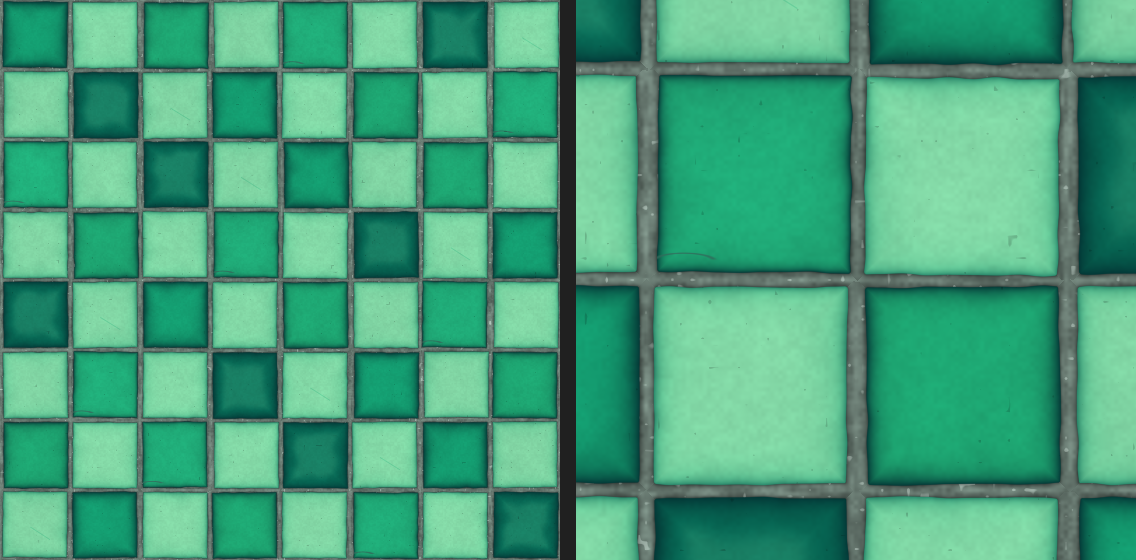
Left, the full canvas; right, a detail of the centre.
Give the GLSL for this texture, as a Shadertoy shader.

```glsl
// Glazed square tiles in an 8 by 8 checkerboard of pale and deep greens.
// Each tile is a slightly shifted, turned box distance; its glaze darkens
// towards the rim. Wrapped value noise gives mottling, wear and rough grout.

const int TILES = 8;
const vec2 HALF_SIZE = vec2(0.459, 0.469);   // in cells
const float CORNER = 0.012;
const vec2 SHIFT = vec2(0.034, 0.016);       // full range of tile offsets
const float TURN = 0.024;                    // full range of tile angles
const float EDGE_WEAR = 0.014;
const float MOTTLE = 0.055;

const vec3 PALE = vec3(0.515, 0.845, 0.650);
const vec3 PALE_HALO = vec3(0.32, 0.76, 0.56);
const vec3 PALE_RIM = vec3(0.12, 0.47, 0.38);
// Deep glazes: dark-rimmed green, plain green, scratched green, teal
const vec3 DEEP[4] = vec3[4](vec3(0.08, 0.63, 0.45), vec3(0.12, 0.67, 0.46),
                             vec3(0.13, 0.70, 0.49), vec3(0.03, 0.45, 0.36));
const vec3 TEAL_CORE = vec3(0.10, 0.51, 0.40);
const vec3 DEEP_RIM = vec3(0.01, 0.21, 0.21);
const float RIM_WIDTH[4] = float[4](0.058, 0.036, 0.024, 0.060);
const vec3 GROUT = vec3(0.42, 0.49, 0.455);
const vec3 SCRATCH = vec3(0.20, 0.42, 0.36);

float hash(ivec2 p, int seed) {
    uint h = uint(p.x) * 1597u + uint(p.y) * 51749u + uint(seed) * 7919u;
    h = (h ^ (h >> 15)) * 73244475u;
    h = (h ^ (h >> 13)) * 73244475u;
    h ^= h >> 16;
    return float(h & 65535u) / 65535.0;
}

// Value noise that repeats after the given whole number of lattice steps
float noise(vec2 uv, ivec2 period, int seed) {
    vec2 p = uv * vec2(period);
    ivec2 i = ivec2(floor(p));
    vec2 f = fract(p);
    f = f * f * (3.0 - 2.0 * f);
    ivec2 a = i % period, b = (i + 1) % period;
    return mix(mix(hash(a, seed), hash(ivec2(b.x, a.y), seed), f.x),
               mix(hash(ivec2(a.x, b.y), seed), hash(b, seed), f.x), f.y);
}

float boxDistance(vec2 p) {
    vec2 q = abs(p) - HALF_SIZE + CORNER;
    return length(max(q, 0.0)) + min(max(q.x, q.y), 0.0) - CORNER;
}

float segmentDistance(vec2 p, vec2 a, vec2 b) {
    vec2 d = b - a;
    return length(p - a - d * clamp(dot(p - a, d) / dot(d, d), 0.0, 1.0));
}

// Position relative to the centre of a tile, in that tile's own frame
vec2 tileFrame(vec2 p, ivec2 id) {
    vec2 jitter = vec2(hash(id, 1), hash(id, 2)) - 0.5;
    p -= vec2(0.508, 0.5) + jitter * SHIFT;
    float angle = (hash(id, 3) - 0.5) * TURN;
    return p + angle * vec2(-p.y, p.x);
}

vec3 glazeColor(vec2 p, ivec2 id, float depth, float cloud, float px) {
    int pair = id.x / 2;
    float line = max(0.006, px);
    depth *= 0.75 + 0.5 * cloud;
    if ((id.x + id.y) % 2 == 0) {
        vec3 col = mix(PALE, PALE_HALO, 0.75 * exp(-depth / 0.085));
        col = mix(col, PALE_RIM, 0.85 * exp(-depth / 0.022));
        // Faint diagonal scratch on one pale tile in four
        int marked = (2 * (((id.y + 1) / 2) % 2) + 3 * (id.y / 4)) % 4;
        float d = segmentDistance(p, vec2(-0.06, -0.04), vec2(0.21, -0.21));
        float mark = pair == marked ? 1.0 - smoothstep(0.0, line, d) : 0.0;
        return mix(col, PALE_HALO, 0.55 * mark);
    }
    // The four deep glazes cycle along diagonals
    int kind = (pair + id.y + id.y / 4) % 4;
    vec3 col = DEEP[kind];
    if (kind == 3) col = mix(col, TEAL_CORE, smoothstep(0.10, 0.24, depth));
    col *= 1.0 - 0.13 * exp(-depth / 0.13);
    col = mix(col, DEEP_RIM, 0.95 * exp(-depth / RIM_WIDTH[kind]));
    // Small arched scratch near the lower left corner
    vec2 q = p - vec2(-0.33, -0.415);
    float arc = abs(length(q / vec2(0.14, 0.035)) - 1.0) * 0.035;
    float mark = (1.0 - smoothstep(0.0, line, arc)) * smoothstep(0.0, 0.012, q.y);
    return kind == 2 ? mix(col, SCRATCH, 0.75 * mark) : col;
}

void mainImage(out vec4 fragColor, in vec2 fragCoord) {
    vec2 uv = fragCoord / iResolution.xy;
    vec2 grid = uv * float(TILES);
    float px = float(TILES) / min(iResolution.x, iResolution.y);
    ivec2 cell = ivec2(floor(grid));

    // Nearest tile, with neighbours wrapped around the canvas
    float dist = 9.0;
    vec2 local = vec2(0.0);
    ivec2 id = cell;
    for (int y = -1; y <= 1; y++)
    for (int x = -1; x <= 1; x++) {
        ivec2 c = cell + ivec2(x, y);
        ivec2 wrapped = (c + TILES) % TILES;
        vec2 p = tileFrame(grid - vec2(c), wrapped);
        float d = boxDistance(p);
        if (d < dist) { dist = d; local = p; id = wrapped; }
    }
    float cloud = noise(uv, ivec2(40), 4);
    float grain = noise(uv, ivec2(160), 5);
    float fine = noise(uv, ivec2(400), 6);
    dist += (noise(uv, ivec2(72), 7) - 0.5) * EDGE_WEAR;

    // Grout: streaks along the joint, pits, and shadow beside the tiles
    vec2 over = abs(local) - HALF_SIZE;
    float streak = over.x > over.y ? noise(uv, ivec2(360, 56), 8)
                                   : noise(uv, ivec2(56, 360), 9);
    vec3 grout = GROUT * (0.70 + 0.30 * streak + 0.16 * grain + 0.16 * fine);
    grout *= 1.0 - 0.45 * exp(-max(dist, 0.0) / 0.012);
    grout += 0.18 * smoothstep(0.86, 0.97, noise(uv, ivec2(256), 10));

    // Glaze: soft clouds, fine grain and sparse pinholes
    vec3 glaze = glazeColor(local, id, max(-dist, 0.0), cloud, px);
    glaze *= 1.0 + MOTTLE * (0.5 * cloud + 0.7 * grain + 0.8 * fine - 1.0);
    glaze *= 0.985 + 0.03 * hash(id, 11);
    glaze *= 1.0 - 0.16 * smoothstep(0.95, 0.99, noise(uv, ivec2(230), 12));

    float cover = smoothstep(-0.75 * px, 0.75 * px, -dist);
    fragColor = vec4(clamp(mix(grout, glaze, cover), 0.0, 1.0), 1.0);
}
```
